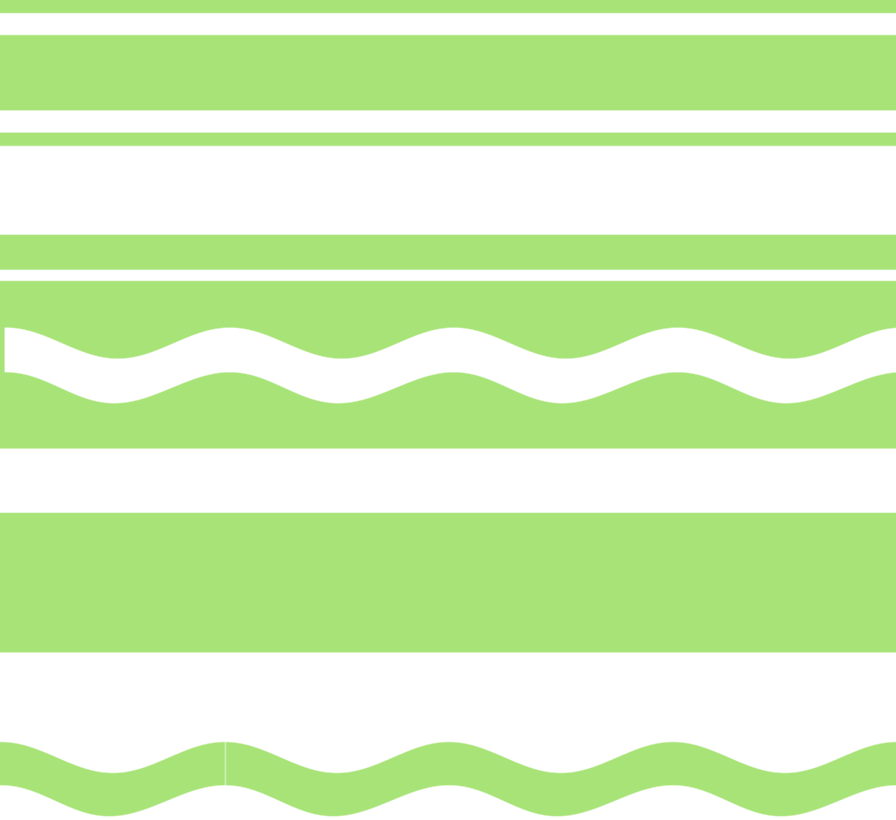
Give the GLSL for this pattern, as a Shadertoy shader.

```glsl
// Green and white horizontal stripes of mixed widths with two wavy ribbons.

// Soft step across an edge, about one and a half pixels wide
float edge(float d) {
    return clamp(d * iResolution.y / 1.5 + 0.5, 0.0, 1.0);
}

// Height offset of a ribbon edge: four waves across, crest at x = crest
float wave(float x, float crest, float skew) {
    float phase = 6.28319 * 4.0 * (x - crest);
    return -0.0189 * cos(phase + skew * sin(phase * 0.5) * sin(phase * 0.5));
}

// Coverage of a wavy ribbon between two mean heights
float ribbon(vec2 p, float top, float bottom, float crest) {
    float upper = p.y - top - wave(p.x, crest, 0.0);
    float lower = bottom + wave(p.x, crest, 0.1) - p.y;
    return edge(upper) * edge(lower);
}

// Straight stripes: the colour flips at each height, green first
float stripes(float y) {
    float flips[11] = float[11](0.016, 0.0427, 0.1346, 0.1617, 0.178, 0.2863,
                                0.329, 0.3426, 0.547, 0.6254, 0.7956);
    float green = 1.0;
    for (int i = 0; i < 11; i++) {
        green = mix(green, 1.0 - green, edge(y - flips[i]));
    }
    return green;
}

void mainImage(out vec4 fragColor, in vec2 fragCoord) {
    // Canvas fractions, with y measured down from the top
    vec2 p = fragCoord / iResolution.xy;
    p.y = 1.0 - p.y;
    float aspect = iResolution.x / iResolution.y;

    float green = stripes(p.y);

    // White ribbon cut out of the wide band, starting just inside the left side
    float start = edge((p.x - 0.0052) * aspect);
    green *= 1.0 - start * ribbon(p, 0.4184, 0.4729, 0.0065);

    // Green ribbon at the bottom, with a faint vertical seam at the second crest
    float seam = edge((0.0007 - abs(p.x - 0.2516)) * aspect);
    green = max(green, ribbon(p, 0.9238, 0.9765, 0.001) * (1.0 - 0.5 * seam));

    fragColor = vec4(mix(vec3(1.0), vec3(0.66, 0.89, 0.47), green), 1.0);
}
```
